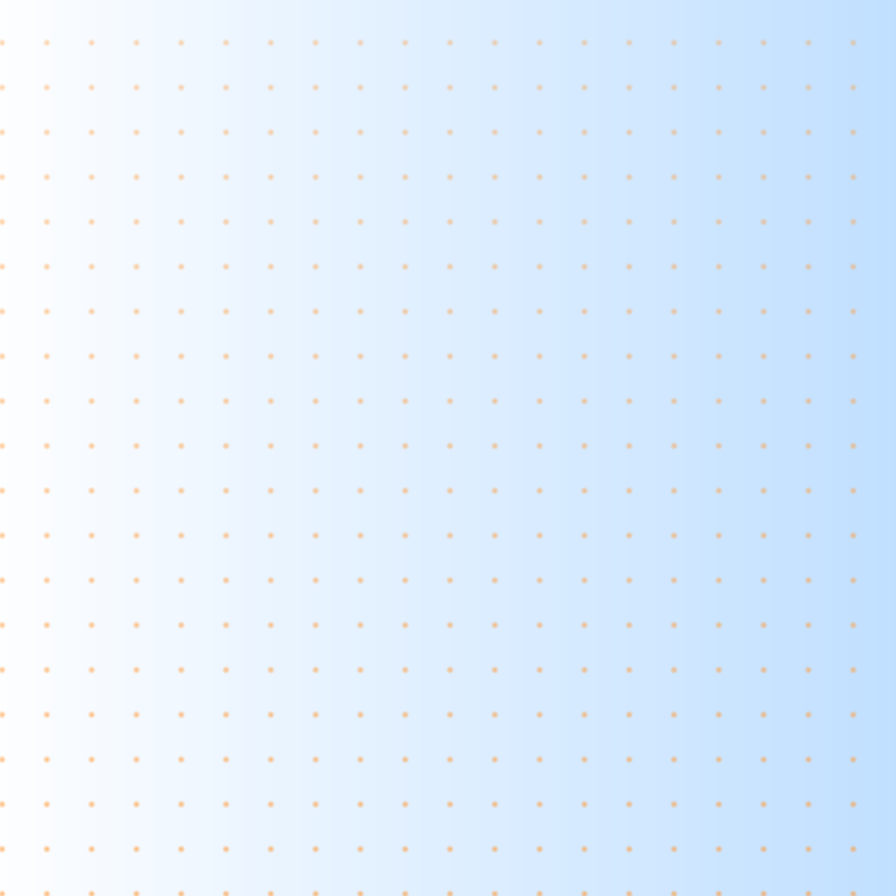
Give the GLSL for this pattern, as a WebGL 2 fragment shader.

```glsl
#version 300 es
precision highp float;

#define REPEATS 20.0
#define DOT_OFFSET 0.046
#define DOT_RADIUS 0.0054
#define ALPHA_BOTTOM 0.67
#define ALPHA_TOP 0.41
#define SKY_LEFT vec3(0.992, 0.995, 1.0)
#define SKY_RIGHT vec3(0.754, 0.876, 1.0)
#define DOT_COLOR vec3(1.0, 0.62, 0.25)

uniform vec2 u_resolution;
out vec4 fragColor;

// Soft coverage of the nearest dot, for dots centred inside the canvas
float dotCoverage(vec2 uv, vec2 extent, float pixel) {
    vec2 lattice = uv * REPEATS - DOT_OFFSET;
    vec2 index = round(lattice);
    vec2 inside = step(index + DOT_OFFSET, extent * REPEATS);
    float dist = length(lattice - index) / REPEATS;
    float radius = max(DOT_RADIUS, 1.5 * pixel);
    return inside.x * inside.y * (1.0 - smoothstep(0.0, radius, dist));
}

void main() {
    float side = min(u_resolution.x, u_resolution.y);
    vec2 uv = gl_FragCoord.xy / side;
    vec2 extent = u_resolution / side;
    vec2 canvas = gl_FragCoord.xy / u_resolution;

    // Horizontal wash
    vec3 color = mix(SKY_LEFT, SKY_RIGHT, canvas.x);

    // Dots fade towards the top
    float alpha = mix(ALPHA_BOTTOM, ALPHA_TOP, canvas.y);
    color = mix(color, DOT_COLOR, alpha * dotCoverage(uv, extent, 1.0 / side));

    fragColor = vec4(color, 1.0);
}
```
